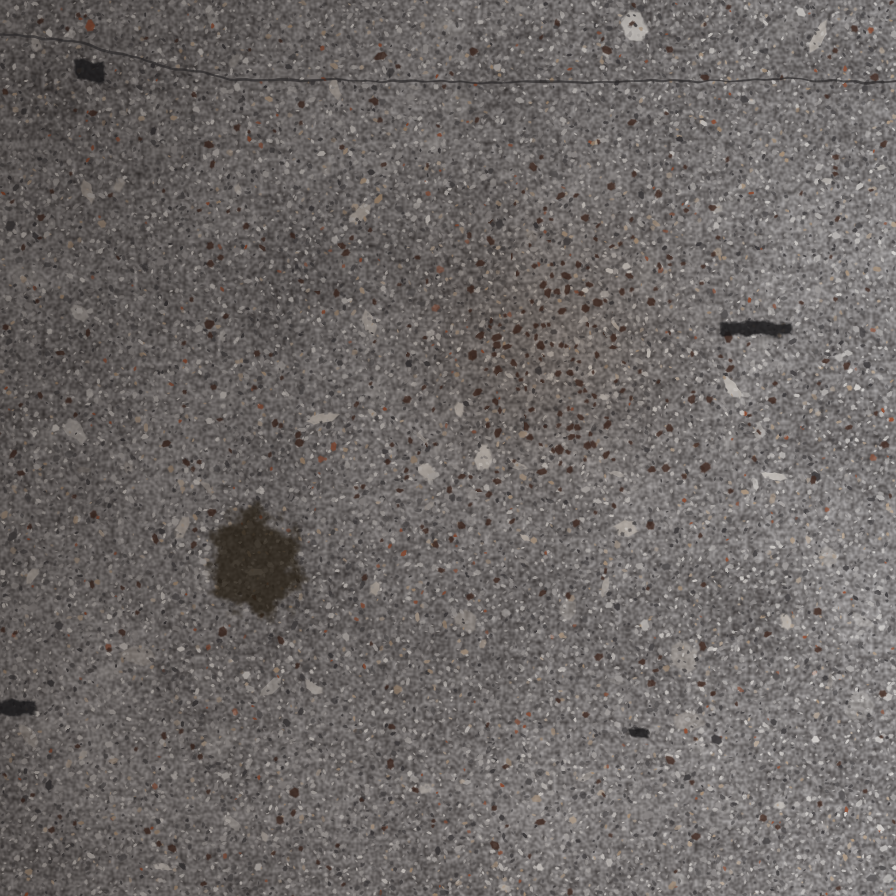
This texture is drawn by a Shadertoy shader. Its source:

```glsl
// Worn concrete with sand, pale stone shards, rust specks, tar marks and a hairline crack.

const float TAU = 6.2831853;
const vec3 CEMENT = vec3(0.420, 0.404, 0.400);
const vec3 PALE   = vec3(0.690, 0.672, 0.655);
const vec3 SLATE  = vec3(0.200, 0.190, 0.195);
const vec3 TAN    = vec3(0.570, 0.480, 0.390);
const vec3 BRICK  = vec3(0.500, 0.270, 0.180);
const vec3 RUST   = vec3(0.220, 0.140, 0.110);
const vec3 OIL    = vec3(0.195, 0.165, 0.125);
const vec3 TAR    = vec3(0.125, 0.120, 0.125);
const float LIGHT_LEFT = 0.80, LIGHT_RIGHT = 1.20;
const float GRAIN_FINE = 0.16, GRAIN_COARSE = 0.13, MOTTLE = 0.07, STREAK = 0.04;
const vec2 OIL_CENTER = vec2(0.28, 0.37), RUST_CENTER = vec2(0.61, 0.62);

// Tar marks: center and half size
const vec4 TAR_MARKS[4] = vec4[4](
    vec4(0.845, 0.633, 0.038, 0.006), vec4(0.100, 0.921, 0.015, 0.010),
    vec4(0.018, 0.209, 0.020, 0.007), vec4(0.713, 0.181, 0.010, 0.004));

struct Stone { float cover; vec3 id; };

vec3 hash3(vec2 cell, int seed) {
    uvec3 v = uvec3(ivec3(ivec2(cell), seed) + 4096);
    v = v * 1664525u + 1013904223u;
    v.x += v.y * v.z; v.y += v.z * v.x; v.z += v.x * v.y;
    v ^= v >> 16u;
    v.x += v.y * v.z; v.y += v.z * v.x; v.z += v.x * v.y;
    return vec3(v >> 8u) / 16777216.0;
}

float cornerSlope(vec2 cell, vec2 offset) {
    float angle = TAU * hash3(cell, 0).x;
    return dot(vec2(cos(angle), sin(angle)), offset);
}

float gradientNoise(vec2 p) {
    vec2 i = floor(p), f = p - i, e = vec2(1.0, 0.0);
    vec2 u = f * f * f * (f * (f * 6.0 - 15.0) + 10.0);
    return mix(mix(cornerSlope(i, f), cornerSlope(i + e.xy, f - e.xy), u.x),
               mix(cornerSlope(i + e.yx, f - e.yx), cornerSlope(i + 1.0, f - 1.0), u.x), u.y);
}

float fbm(vec2 p) {
    float sum = 0.0, amplitude = 1.0;
    for (int i = 0; i < 4; i++) {
        sum += amplitude * gradientNoise(p);
        p = p * 2.03 + 17.3;
        amplitude *= 0.55;
    }
    return sum;
}

// Scattered angular stones; radii and softness are in cells
Stone scatterStones(vec2 uv, float cells, float share, vec2 radii, float stretch, float soft, int seed) {
    vec2 p = uv * cells, home = floor(p);
    float edge = soft + 0.7 * cells / iResolution.y;
    Stone best = Stone(0.0, vec3(0.5));
    for (int n = 0; n < 9; n++) {
        vec2 cell = home + vec2(n % 3 - 1, n / 3 - 1);
        vec3 place = hash3(cell, seed), form = hash3(cell, seed + 1);
        if (form.x > share) continue;
        float turn = TAU * place.z, c = cos(turn), s = sin(turn);
        vec2 q = mat2(c, -s, s, c) * (p - cell - 0.15 - 0.7 * place.xy);
        q.y *= mix(1.0, stretch, form.z);
        float radius = mix(radii.x, radii.y, form.y * form.y);
        float d = -radius;
        for (int k = 0; k < 6; k++) {
            float side = float(k), a = TAU * (side + 0.5 * form.z) / 6.0;
            float reach = 0.65 + 0.4 * fract(form.y * 37.0 + side * 0.618);
            d = max(d, dot(q, vec2(cos(a), sin(a))) - radius * reach);
        }
        float cover = smoothstep(edge, -edge, d);
        if (cover > best.cover) best = Stone(cover, hash3(cell, seed + 2));
    }
    return best;
}

vec3 sandColor(vec3 id) {
    vec3 color = mix(CEMENT * 1.12, PALE * 1.06, id.y);
    if (id.x < 0.31) color = mix(SLATE, CEMENT * 0.8, id.y * 0.7);
    else if (id.x < 0.39) color = mix(TAN, PALE, id.y * 0.5);
    else if (id.x < 0.405) color = BRICK;
    return color;
}

void mainImage(out vec4 fragColor, in vec2 fragCoord) {
    vec2 uv = fragCoord / iResolution.y;
    float px = 1.0 / iResolution.y;
    float blotch = fbm(uv * 5.0), rough = fbm(uv * 38.0);

    // Cement matrix
    vec3 color = CEMENT + MOTTLE * blotch + 0.03 * rough;
    color += STREAK * gradientNoise(uv * vec2(9.0, 85.0));
    color += GRAIN_FINE * gradientNoise(uv * 235.0) + GRAIN_COARSE * gradientNoise(uv * 115.0 + 40.0);

    // Faded patches, then shards, then three sizes of sand
    Stone patchStone = scatterStones(uv + 0.006 * rough, 15.0, 0.30, vec2(0.12, 0.38), 1.8, 0.10, 10);
    color = mix(color, PALE, patchStone.cover * 0.32 * patchStone.id.x);
    Stone shard = scatterStones(uv + 0.003 * rough, 18.0, 0.26, vec2(0.12, 0.38), 2.8, 0.02, 20);
    vec3 shardColor = mix(PALE, TAN, 0.25 * shard.id.y) + 0.05 * rough;
    color = mix(color, shardColor, shard.cover * mix(0.25, 0.9, shard.id.x));
    Stone sand = scatterStones(uv, 150.0, 0.58, vec2(0.22, 0.50), 1.8, 0.05, 30);
    color = mix(color, sandColor(sand.id), sand.cover * mix(0.5, 1.0, sand.id.z));
    sand = scatterStones(uv, 85.0, 0.42, vec2(0.18, 0.42), 1.8, 0.03, 40);
    color = mix(color, sandColor(sand.id), sand.cover * mix(0.5, 1.0, sand.id.z));
    sand = scatterStones(uv, 42.0, 0.20, vec2(0.13, 0.27), 1.7, 0.02, 50);
    color = mix(color, sandColor(sand.id), sand.cover * mix(0.5, 0.95, sand.id.z));

    // Rust specks and oil stain
    float rustZone = exp(-dot(uv - RUST_CENTER, uv - RUST_CENTER) / 0.018);
    Stone speck = scatterStones(uv + 0.002 * rough, 100.0, 0.03 + 0.45 * rustZone * (0.6 + blotch),
                                vec2(0.25, 0.62), 1.5, 0.06, 60);
    color = mix(color, RUST, speck.cover * 0.8);
    color *= mix(vec3(1.0), vec3(0.92, 0.89, 0.86), rustZone);
    float oil = length((uv - OIL_CENTER) * vec2(1.0, 0.85)) + 0.024 * rough + 0.02 * blotch;
    color = mix(color, OIL + 0.12 * (color - CEMENT), 0.82 * smoothstep(0.052, 0.030, oil));

    // Light falls off to the left and cools to the right
    color *= mix(LIGHT_LEFT, LIGHT_RIGHT, uv.x) * (1.04 - 0.08 * uv.y);
    color *= mix(vec3(1.015, 1.0, 0.99), vec3(0.985, 1.0, 1.01), uv.x);

    // Tar marks with ragged edges
    for (int i = 0; i < TAR_MARKS.length(); i++) {
        vec2 q = abs(uv - TAR_MARKS[i].xy) - TAR_MARKS[i].zw;
        float d = length(max(q, 0.0)) + min(max(q.x, q.y), 0.0) + 0.005 * rough;
        color = mix(color, TAR + 0.1 * (color - CEMENT), 0.92 * smoothstep(0.002 + px, -0.001, d));
    }

    // Hairline crack
    float path = 0.909 + 0.052 * smoothstep(0.30, 0.02, uv.x);
    path += 0.006 * gradientNoise(vec2(uv.x * 14.0, 3.5)) + 0.003 * gradientNoise(vec2(uv.x * 60.0, 8.5));
    float width = 0.0009 * (1.0 + gradientNoise(vec2(uv.x * 25.0, 5.5)));
    float crack = smoothstep(width + px, width - 0.5 * px, abs(uv.y - path));
    color = mix(color, SLATE * 0.8, 0.7 * crack);

    fragColor = vec4(clamp(color, 0.0, 1.0), 1.0);
}
```
